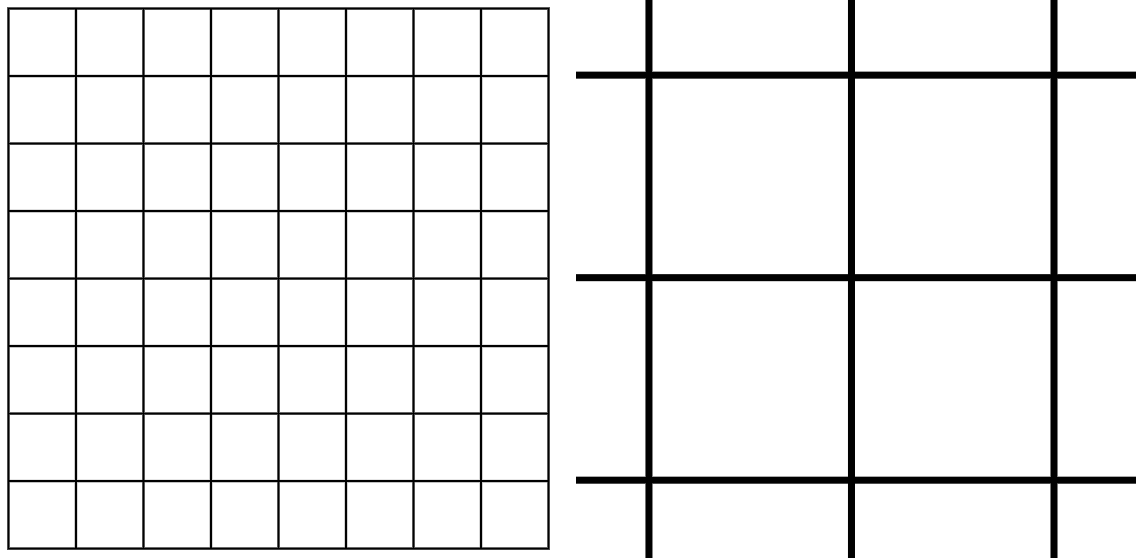
Left: the whole. Right: its middle third, enlarged.
This pattern is drawn by a WebGL 1 fragment shader. Its source:

```glsl
precision highp float;

// Draws a plain square grid of thin black lines on white, closed by its outer border.
// Each point is measured to the nearest grid line on either axis, and the result
// is cut to the outer square and smoothed over one pixel.

uniform vec2 u_resolution;

// Lengths are in units of the canvas height.
const float CELLS = 8.0;                        // repeats across and down
const float CELL_SIZE = 0.12098;                // distance between line centres
const float LINE_WIDTH = 0.0042;
const vec2 GRID_OFFSET = vec2(-0.0027, 0.0008); // grid centre from canvas centre
const vec3 PAPER_COLOR = vec3(1.0);
const vec3 INK_COLOR = vec3(0.005);

// Signed distance to the grid lines, negative inside the ink.
float gridDistance(vec2 p) {
  float halfLine = 0.5 * LINE_WIDTH;
  float extent = CELLS * CELL_SIZE;

  // Nearest line on each axis
  vec2 fromCorner = p + 0.5 * extent;
  vec2 lineIndex = clamp(floor(fromCorner / CELL_SIZE + 0.5), 0.0, CELLS);
  vec2 toLine = abs(fromCorner - lineIndex * CELL_SIZE);
  float lines = min(toLine.x, toLine.y) - halfLine;

  // Outer square, including the border stroke
  vec2 outside = abs(p) - 0.5 * extent - halfLine;
  return max(lines, max(outside.x, outside.y));
}

void main() {
  vec2 p = (gl_FragCoord.xy - 0.5 * u_resolution) / u_resolution.y;
  float pixel = 1.0 / u_resolution.y;

  float ink = clamp(0.5 - gridDistance(p - GRID_OFFSET) / pixel, 0.0, 1.0);
  gl_FragColor = vec4(mix(PAPER_COLOR, INK_COLOR, ink), 1.0);
}
```
